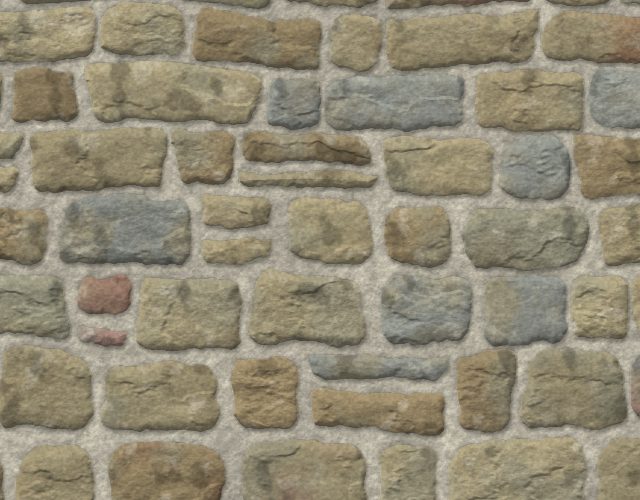
A Shadertoy shader for this texture:

```glsl
// Rubble wall of weathered ochre and grey stones bedded in pale, gritty lime mortar.

#define COURSES vec3(0.30, 5.0, 1.86) // course number as a quadratic in height
#define STONE_WIDTH 0.212
#define WIDTH_JITTER 0.66
#define JOINT_LOW 0.0145
#define JOINT_HIGH 0.0085
#define EDGE_ROUGHNESS 0.028
#define BULGE 0.008
#define STONE_RELIEF 0.017
#define MORTAR_RELIEF 0.006
#define LIGHT_DIR vec2(-0.20, 0.46)
#define GRAIN 0.13

const vec3 MORTAR = vec3(0.690, 0.670, 0.608);
const vec3 OCHRE = vec3(0.585, 0.545, 0.430);
const vec3 BROWN = vec3(0.535, 0.475, 0.360);
const vec3 OLIVE_GREY = vec3(0.530, 0.522, 0.445);
const vec3 BLUE_GREY = vec3(0.515, 0.525, 0.495);
const vec3 RUST = vec3(0.530, 0.400, 0.300);
const vec3 ROSE = vec3(0.540, 0.410, 0.365);

struct Stone { float dist; vec2 id; };

float hash(vec2 p) {
    vec3 q = fract(vec3(p.xyx) * 0.1031);
    q += dot(q, q.yzx + 33.33);
    return fract((q.x + q.y) * q.z);
}

// Value noise centred on zero
float noise(vec2 p) {
    vec2 i = floor(p), f = fract(p);
    f = f * f * (3.0 - 2.0 * f);
    float low = mix(hash(i), hash(i + vec2(1, 0)), f.x);
    float high = mix(hash(i + vec2(0, 1)), hash(i + vec2(1, 1)), f.x);
    return mix(low, high, f.y) - 0.5;
}

float fbm(vec2 p) {
    float sum = 0.0, amp = 0.5;
    for (int i = 0; i < 5; i++) {
        sum += amp * noise(p);
        p = mat2(0.8, 0.6, -0.6, 0.8) * p * 2.03 + 17.3;
        amp *= 0.5;
    }
    return sum;
}

// Height of the bed joint below a course: the inverse of COURSES
float bedHeight(float course) {
    vec3 k = COURSES;
    return (sqrt(max(k.y * k.y - 4.0 * k.z * (k.x - course), 0.0)) - k.y) / (2.0 * k.z);
}

float jointX(float column, float row) {
    return column + WIDTH_JITTER * (hash(vec2(column, row) + 5.7) - 0.5);
}

// Signed distance to the stone of the cell holding p, and its identity
Stone stoneAt(vec2 p) {
    vec2 q = p + vec2(0.032, 0.042) * vec2(noise(p * 4.0 + 31.0), noise(p * 3.4 + 7.0));
    float row = floor(COURSES.x + q.y * (COURSES.y + q.y * COURSES.z));
    float width = STONE_WIDTH * (0.88 + 0.3 * hash(vec2(row, 3.0)));
    float shift = 9.0 + 7.0 * hash(vec2(row, 8.0));
    float x = q.x / width + shift;
    float column = floor(x);
    if (x < jointX(column, row)) column -= 1.0;
    else if (x > jointX(column + 1.0, row)) column += 1.0;

    vec2 lo = vec2((jointX(column, row) - shift) * width, bedHeight(row));
    vec2 hi = vec2((jointX(column + 1.0, row) - shift) * width, bedHeight(row + 1.0));
    vec2 id = vec2(column, row) + 20.0;
    // A few cells of the tall courses hold two thin stones
    if (hi.y - lo.y > 0.13 && hash(id + 2.2) < 0.12) {
        float split = mix(lo.y, hi.y, 0.4 + 0.2 * hash(id + 4.1));
        if (q.y < split) hi.y = split;
        else { lo.y = split; id.y += 50.0; }
    }

    float joint = mix(JOINT_LOW, JOINT_HIGH, clamp(p.y, 0.0, 1.0));
    vec2 inset = joint * (0.7 + 0.65 * vec2(hash(id + 1.3), hash(id + 9.4)));
    vec2 size = max(0.5 * (hi - lo) - inset, vec2(0.012));
    vec2 local = q - 0.5 * (lo + hi);
    vec2 cell = abs(local) - 0.5 * (hi - lo) + 0.0035;
    local.y += 0.10 * (hash(id + 6.6) - 0.5) * local.x;
    local.x *= 1.0 + 0.2 * (hash(id + 3.8) - 0.5) * local.y / size.y;
    float radius = min(size.x, size.y) * mix(0.25, 0.85, hash(id + 7.9));
    vec2 corner = abs(local) - size + radius;
    float d = length(max(corner, 0.0)) + min(max(corner.x, corner.y), 0.0) - radius;
    d += EDGE_ROUGHNESS * fbm(p * 15.0 + id) + 0.004 * noise(p * 75.0);
    return Stone(max(d, max(cell.x, cell.y)), id);
}

// Surface height: domed, chipped stones above grainy mortar
float relief(vec2 p) {
    Stone s = stoneAt(p);
    float mortar = MORTAR_RELIEF * fbm(p * 38.0);
    if (s.dist > 0.0) return mortar;
    float rough = fbm(p * vec2(15.0, 21.0) + s.id * 3.7);
    float ledge = smoothstep(-0.03, 0.03, fbm(p * vec2(6.0, 10.0) + s.id * 5.1));
    float dome = 1.0 - exp(s.dist / 0.009);
    float face = STONE_RELIEF * rough * mix(0.55, 1.2, hash(s.id + 8.8)) + 0.004 * ledge;
    return mix(mortar, face + BULGE, dome);
}

vec3 stoneColour(vec2 p, vec2 id) {
    float kind = hash(id + 11.5), patches = fbm(p * 8.0 + id * 2.3);
    vec3 c = kind < 0.47 ? OCHRE : kind < 0.63 ? BROWN : kind < 0.84 ? OLIVE_GREY : BLUE_GREY;
    c = mix(c, kind < 0.63 ? OLIVE_GREY : OCHRE, 0.65 * smoothstep(0.0, 0.22, patches));
    c = mix(c, BROWN, 0.35 * smoothstep(0.05, 0.25, -patches));
    // Iron stains on rare stones
    float stain = step(0.89, hash(id + 14.2)) * smoothstep(-0.10, 0.18, fbm(p * 7.0 - id));
    c = mix(c, hash(id + 16.0) < 0.5 ? RUST : ROSE, 0.75 * stain);
    // Pale lichen and dark weathering
    float lichen = smoothstep(0.13, 0.24, fbm(p * 27.0 + id * 1.9));
    c = mix(c, MORTAR, 0.4 * lichen);
    c *= 1.0 - 0.22 * smoothstep(0.08, 0.26, fbm(p * 21.0 - id * 2.7));
    return c * (0.94 + 0.13 * hash(id + 18.3));
}

void mainImage(out vec4 fragColor, in vec2 fragCoord) {
    vec2 p = fragCoord / iResolution.y;
    float soft = 0.0016 + 0.7 / iResolution.y;
    Stone s = stoneAt(p);
    float cover = smoothstep(soft, -soft, s.dist);

    // Mortar with cast shadow and contact darkening
    vec3 mortar = MORTAR * (1.0 + 0.25 * fbm(p * 11.0) + 0.2 * fbm(p * 55.0));
    float shadow = smoothstep(0.004, -0.006, stoneAt(p + vec2(-0.003, 0.009)).dist);
    mortar *= (1.0 - 0.22 * shadow) * (1.0 - 0.16 * exp(-max(s.dist, 0.0) / 0.004));
    vec3 colour = mix(mortar, stoneColour(p, s.id), cover);

    // Raking daylight from above
    vec2 e = vec2(0.002, 0.0);
    float h = relief(p);
    vec2 slope = vec2(relief(p + e.xy) - h, relief(p + e.yx) - h) / e.x;
    colour *= clamp(1.0 - dot(slope, LIGHT_DIR), 0.64, 1.15);
    colour *= 1.0 + GRAIN * (noise(p * 170.0) + 0.6 * noise(p * 330.0));
    fragColor = vec4(clamp(colour, 0.0, 1.0), 1.0);
}
```
